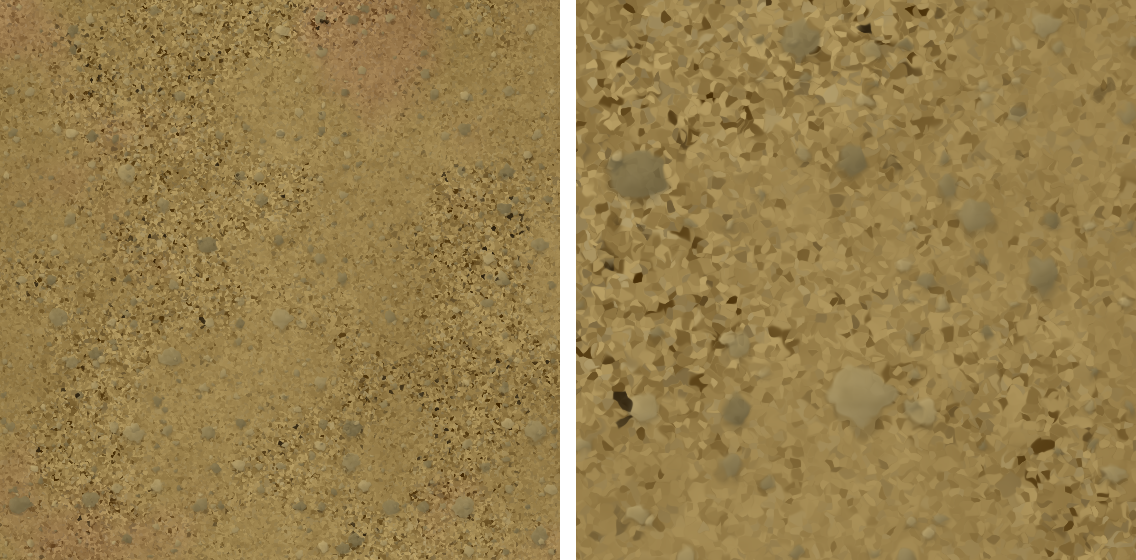
Left: the whole. Right: its middle third, enlarged.
Reproduce this texture procedurally as a Shadertoy shader.

```glsl
// Dry sandy soil: packed ochre grains, scattered pebbles and small dark pits.
#define SAND vec3(0.60, 0.50, 0.29)       // middle sand colour
#define TONE_STEP vec3(0.06, 0.06, 0.05)  // colour change per unit of tone
#define GREY_TINT vec3(-0.035, -0.012, 0.028)
#define ROSE_TINT vec3(0.015, -0.015, 0.015)
#define GRAIN_SCALE 58.0                  // coarsest grains per canvas
#define GRAIN_CONTRAST 1.15
#define EDGE_SHARPNESS 18.0
#define RAGGEDNESS 0.004
#define PEBBLE_SHARE 0.24
#define PIT_SHARE 0.03

vec3 hash3(vec3 p) {
    p = fract(p * vec3(0.1031, 0.1030, 0.0973));
    p += dot(p, p.yxz + 33.33);
    return fract((p.xxy + p.yxx) * p.zyx);
}

float noise(vec2 p, float seed) {
    vec2 i = floor(p), f = fract(p);
    f = f * f * (3.0 - 2.0 * f);
    float a = hash3(vec3(i, seed)).x;
    float b = hash3(vec3(i + vec2(1, 0), seed)).x;
    float c = hash3(vec3(i + vec2(0, 1), seed)).x;
    float d = hash3(vec3(i + vec2(1, 1), seed)).x;
    return mix(mix(a, b, f.x), mix(c, d, f.x), f.y);
}

float fbm(vec2 p, float seed) {
    float sum = 0.0, amp = 0.533;
    for (int i = 0; i < 4; i++) {
        sum += amp * noise(p, seed + float(i));
        p = p * 2.03 + 7.1;
        amp *= 0.5;
    }
    return sum;
}

// Softly bordered Voronoi grains: x = tone, y = greyness, z = coverage
vec3 grains(vec2 p, float seed, float share) {
    vec2 cell = floor(p);
    vec3 sum = vec3(0.0);
    float total = 0.0;
    for (int y = -1; y <= 1; y++)
    for (int x = -1; x <= 1; x++) {
        vec2 id = cell + vec2(x, y);
        vec3 place = hash3(vec3(id, seed));
        vec3 kind = hash3(vec3(id, seed + 17.0));
        float weight = exp(-EDGE_SHARPNESS * length(id + place.xy - p));
        float tone = 2.6 * kind.x - 1.25 - 3.0 * smoothstep(0.8, 1.0, kind.y);
        sum += weight * vec3(tone, smoothstep(0.7, 1.0, kind.z), step(place.z, share));
        total += weight;
    }
    return sum / total;
}

// One rounded stone at most in each grid cell
void addPebbles(inout vec3 color, vec2 uv, float scale, float seed) {
    vec2 p = uv * scale, id = floor(p);
    vec3 place = hash3(vec3(id, seed));
    vec3 kind = hash3(vec3(id, seed + 9.0));
    if (place.z > PEBBLE_SHARE) return;
    vec2 q = p - id - mix(vec2(0.36), vec2(0.64), place.xy);
    q.y *= mix(0.9, 1.35, kind.y);
    float radius = mix(0.1, 0.29, kind.x * kind.x);
    float outline = radius * (0.75 + 0.5 * noise(q * 1.6 / radius + 20.0, seed + place.x * 50.0));
    float dist = length(q) - outline;
    float blur = 0.0016 * scale;
    vec3 stone = mix(vec3(0.47, 0.42, 0.28), vec3(0.70, 0.62, 0.42), kind.z);
    stone += 0.05 * (noise(uv * 150.0, seed) - 0.5);
    stone *= 1.0 + 0.10 * dot(q, vec2(-0.6, 0.8)) / radius;
    // Thin shadow below the stone
    float shade = 1.0 - smoothstep(-blur, 2.0 * blur, dist + 0.25 * q.y);
    color *= 1.0 - 0.13 * shade;
    color = mix(color, stone, 0.85 * (1.0 - smoothstep(-blur, blur, dist)));
}

void mainImage(out vec4 fragColor, in vec2 fragCoord) {
    vec2 uv = fragCoord / min(iResolution.x, iResolution.y);
    vec2 ragged = uv + RAGGEDNESS * (vec2(noise(uv * 180.0, 3.0), noise(uv * 180.0, 4.0)) - 0.5);

    // Broad patches: smooth dust against gritty ground
    float grit = smoothstep(0.33, 0.66, fbm(uv * 6.0, 11.0));
    float mottle = fbm(uv * 4.0, 23.0) - 0.5;
    float tone = 0.0, grey = 0.0;

    // Finer grains lie over coarser ones
    float scale = GRAIN_SCALE;
    for (int i = 0; i < 4; i++) {
        float seed = 40.0 + 31.0 * float(i);
        vec3 g = grains(ragged * scale + seed, seed, i == 0 ? 0.8 : 0.45);
        tone = mix(tone, g.x, g.z);
        grey = mix(grey, g.y, g.z);
        scale *= 1.58;
    }
    tone *= GRAIN_CONTRAST * mix(0.45, 1.2, grit);
    tone += 1.6 * mottle + 0.8 * (fbm(uv * 40.0, 61.0) - 0.5);

    vec3 color = SAND + TONE_STEP * tone;
    color += GREY_TINT * grey * mix(0.5, 1.0, grit);
    color += ROSE_TINT * smoothstep(0.52, 0.72, fbm(uv * 3.0, 71.0));

    addPebbles(color, ragged, 15.0, 301.0);
    addPebbles(color, ragged + 0.37, 27.0, 331.0);
    addPebbles(color, ragged + 0.61, 46.0, 361.0);

    // Dark pits gather in the grittiest spots
    float cluster = smoothstep(0.5, 0.68, fbm(uv * 14.0, 83.0)) * mix(0.3, 1.0, grit);
    float pit = grains(ragged * 165.0, 401.0, PIT_SHARE).z * cluster;
    color = mix(color, vec3(0.13, 0.09, 0.03), 0.9 * pit);

    fragColor = vec4(clamp(color, 0.0, 1.0), 1.0);
}
```
